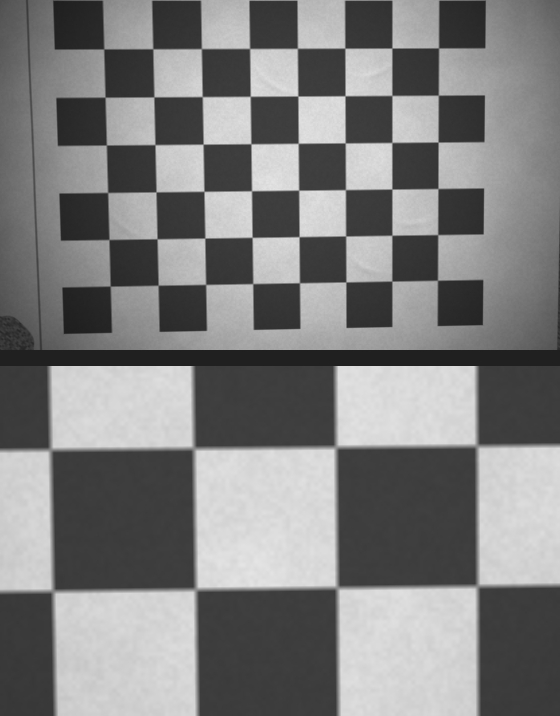
Top: the whole. Bottom: its middle third, enlarged.
Reproduce this pattern procedurally as a Shadertoy shader.

```glsl
// A printed checkerboard, nine squares by seven, on a creased grey sheet.
// The sheet point is mapped to board cells through a tilted quad with slight
// lens bulge; triangle waves give the squares, then lamp falloff and grain.

const vec2  CELLS      = vec2(9.0, 7.0);
const float CELL_SIZE  = 0.136;               // mean square, in canvas heights
const vec2  LEFT_EDGE  = vec2(0.184, 0.152);  // x at the bottom and the top
const vec2  RIGHT_EDGE = vec2(1.379, 1.388);
const vec2  LOW_EDGE   = vec2(0.046, 0.071);  // y at the left and the right
const float TOP_EDGE   = 0.998;
const vec2  BULGE      = vec2(0.037, 0.030);
const float EDGE_BLUR  = 0.0028;

const float PAPER_TONE = 0.86;
const float INK_TONE   = 0.245;
const float CLOTH_TONE = 0.20;
const vec2  LAMP       = vec2(0.84, 0.56);
const float FALLOFF    = 1.15;
const float FALLOFF_POWER = 2.4;
const float GRAIN      = 0.035;
const float MOTTLE     = 0.035;

// Creases: centre x, centre y, angle, half length
const int CREASE_COUNT = 5;
const vec4 CREASES[CREASE_COUNT] = vec4[](
    vec4(0.78, 0.755, -0.55, 0.060),
    vec4(1.19, 0.360,  0.10, 0.055),
    vec4(1.05, 0.230, -0.40, 0.060),
    vec4(1.08, 0.790,  0.35, 0.050),
    vec4(0.36, 0.345, -0.60, 0.050));

float hash(vec2 p) {
    vec3 q = fract(p.xyx * vec3(0.1031, 0.1030, 0.0973));
    q += dot(q, q.yzx + 33.33);
    return fract((q.x + q.y) * q.z);
}

float noise(vec2 p) {
    vec2 i = floor(p), f = fract(p);
    f = f * f * (3.0 - 2.0 * f);
    return mix(mix(hash(i), hash(i + vec2(1, 0)), f.x),
               mix(hash(i + vec2(0, 1)), hash(i + vec2(1, 1)), f.x), f.y);
}

// Sheet point to cell coordinates, counted from the top left square
vec2 boardCoord(vec2 p) {
    float left  = mix(LEFT_EDGE.x, LEFT_EDGE.y, p.y);
    float right = mix(RIGHT_EDGE.x, RIGHT_EDGE.y, p.y);
    float across = (p.x - left) / (right - left);
    float low = mix(LOW_EDGE.x, LOW_EDGE.y, across);
    vec2 s = vec2(across, (TOP_EDGE - p.y) / (TOP_EDGE - low));
    return CELLS * (s - BULGE * s * (1.0 - s));
}

// Ink coverage; the waves flip sign only at the inner cell borders
float checker(vec2 cell, float blur) {
    vec2 inner = clamp(cell, vec2(0.5), CELLS - 0.5);
    vec2 wave = asin(sin(3.14159 * inner)) / 3.14159;
    wave = clamp(wave / blur, -1.0, 1.0);
    vec2 border = min(cell, CELLS - cell);
    float inside = smoothstep(-blur, blur, min(border.x, border.y));
    return inside * (0.5 + 0.5 * wave.x * wave.y);
}

// Paired light and dark flanks along short bent folds
float creaseShade(vec2 p) {
    float shade = 0.0;
    for (int i = 0; i < CREASE_COUNT; i++) {
        vec4 crease = CREASES[i];
        float c = cos(crease.z), s = sin(crease.z);
        vec2 q = mat2(c, -s, s, c) * (p - crease.xy);
        float along = q.x / crease.w;
        float side = (q.y - 3.0 * q.x * q.x) / 0.010;
        shade += side * exp(-side * side - along * along);
    }
    return 0.09 * shade;
}

void mainImage(out vec4 fragColor, in vec2 fragCoord) {
    // Canvas heights, with the middle of the sheet at (0.8, 0.5)
    vec2 p = (fragCoord - 0.5 * iResolution.xy) / iResolution.y + vec2(0.8, 0.5);
    float blur = max(EDGE_BLUR, 0.75 / iResolution.y);

    // Paper with creases and the long fold in the left margin
    float paper = PAPER_TONE * (1.0 + creaseShade(p));
    paper *= 1.0 + MOTTLE * (noise(p * 9.0) + noise(p * 23.0) - 1.0);
    float foldX = mix(0.117, 0.077, p.y) + 0.002 * (noise(vec2(p.y * 5.0, 2.0)) - 0.5);
    float fold = 1.0 - smoothstep(0.0, 2.0 * blur, abs(p.x - foldX));
    paper *= 1.0 - 0.38 * fold;

    // Printed squares under the lamp
    float ink = checker(boardCoord(p), blur / CELL_SIZE);
    float light = exp(-FALLOFF * pow(length(p - LAMP), FALLOFF_POWER));
    float tone = mix(paper, INK_TONE, ink) * light;

    // Cloth showing past the lower left corner and the right edge
    float weave = 0.75 + 0.5 * noise(mat2(0.8, 0.6, -0.6, 0.8) * p * vec2(150.0, 210.0));
    float corner = 0.098 + 0.012 * (noise(p * 30.0) - 0.5) - length(p);
    float sliver = p.x - 1.592 - 0.02 * p.y;
    tone = mix(tone, CLOTH_TONE * weave, smoothstep(-blur, blur, max(corner, sliver)));

    // Fine sensor grain
    tone *= 1.0 + GRAIN * (noise(p * 260.0) + noise(p * 140.0 + 7.0) - 1.0);
    fragColor = vec4(vec3(tone), 1.0);
}
```
